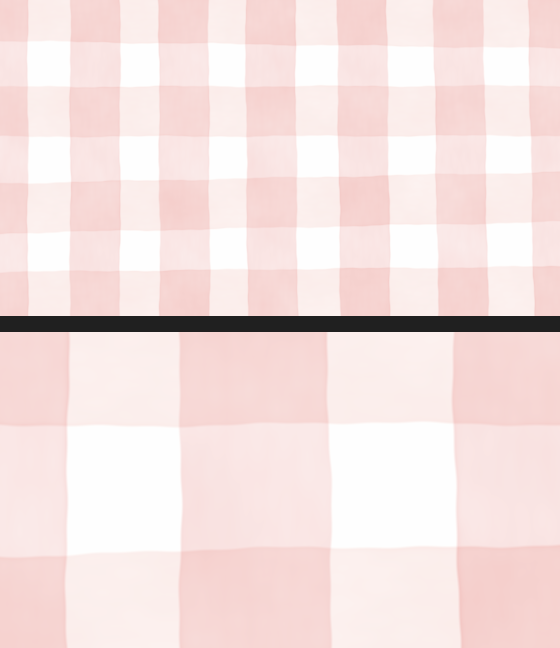
Top, the full canvas; bottom, a detail of the centre.
Write a Shadertoy shader that draws this pattern.

```glsl
// Watercolour gingham: seven upright and four level brushed bands of pale pink
// on white. Each band is a signed distance with a wavering edge; pigment is
// multiplied on, mottled by layered sines and cellular noise.

const float HALF_WIDTH = 0.079;
const float UPRIGHT_STEP = 0.2917;
const float LEVEL_STEP = 0.2894;
const vec3 PAPER = vec3(0.998, 0.998, 0.995);
const vec3 UPRIGHT_TINT = vec3(0.981, 0.901, 0.899);
const vec3 LEVEL_TINT = vec3(0.988, 0.938, 0.932);

vec2 hash2(vec2 p) {
    vec3 q = fract(p.xyx * vec3(0.1031, 0.1030, 0.0973));
    q += dot(q, q.yzx + 33.33);
    return fract((q.xx + q.yz) * q.zy);
}

// Distance to the nearest scattered point
float cellular(vec2 p) {
    vec2 cell = floor(p), f = p - cell;
    float nearest = 2.0;
    for (int y = -1; y <= 1; y++)
    for (int x = -1; x <= 1; x++) {
        vec2 o = vec2(x, y);
        nearest = min(nearest, length(o + hash2(cell + o + 40.0) - f));
    }
    return nearest;
}

// Soft drifting mottle, about -1 to 1
float layeredSines(vec2 p) {
    float sum = 0.0, gain = 0.5;
    for (int n = 0; n < 4; n++) {
        sum += gain * sin(p.x + 1.3 * sin(p.y)) * cos(p.y + 0.9 * sin(p.x * 0.7));
        p = mat2(1.6, 1.2, -1.2, 1.6) * p + 1.7;
        gain *= 0.6;
    }
    return sum;
}

// Hand-drawn waver of a band edge
float waver(float t, float seed) {
    return 0.0018 * sin(t * 13.0 + seed * 2.4)
         + 0.0010 * sin(t * 37.0 + seed * 5.1)
         + 0.0005 * sin(t * 110.0 + seed * 3.7);
}

// Signed distance to a band: across is measured from its centre line
float bandDistance(float across, float along, float seed) {
    float side = across < 0.0 ? 0.0 : 1.7;
    return abs(across) - HALF_WIDTH + waver(along, seed + side);
}

float coverage(float d) {
    float soft = 0.9 / iResolution.y + 0.0008;
    return 1.0 - smoothstep(-soft, soft, d);
}

// Amount of pigment: mottle, pale brush streaks and a darker drying rim
float pigment(vec2 p, vec2 streakScale, float d, float seed) {
    float mottle = layeredSines(p * 11.0 + seed * 4.3);
    float bloom = 0.55 - cellular(p * 6.0 + seed * 3.1);
    float streak = cellular(p * streakScale + seed) - 0.5;
    float rim = exp(-abs(d + 0.002) / 0.0022);
    float rimStrength = 0.16 + 0.14 * sin(p.x * 9.0 + p.y * 7.0 + seed * 2.0);
    return 1.0 + 0.16 * mottle + 0.22 * bloom + 0.10 * streak + rimStrength * rim;
}

vec3 glaze(vec3 tint, float amount) {
    return mix(vec3(1.0), tint, amount);
}

void mainImage(out vec4 fragColor, in vec2 fragCoord) {
    vec2 p = fragCoord / iResolution.y;
    float down = 1.0 - p.y;

    // Upright bands: spacing tightens in the middle, leaning more to the right
    float column = round((p.x - 0.002) / UPRIGHT_STEP);
    float order = max(column - 1.0, 0.0);
    float drift = sin(order * 0.6283);
    float columnX = 0.0093 + UPRIGHT_STEP * column - 0.028 * drift * drift
                  + 0.004 * order * (down - 0.5);
    float upright = bandDistance(p.x - columnX, p.y, column);

    // Level bands: each tilts by its own amount
    float row = round((down - 0.0625) / LEVEL_STEP);
    float tilt = 0.017 * cos(1.45 * row) - 0.004;
    float rowY = 0.0625 + LEVEL_STEP * row + tilt * (p.x - 0.889);
    float level = bandDistance(down - rowY, p.x, row + 11.0);

    float uprightMask = coverage(upright);
    float levelMask = coverage(level);
    float crossing = uprightMask * levelMask;

    // Crossings differ in strength, and some keep a wet outline
    vec2 chance = hash2(vec2(column, row) + 7.0);
    float outline = exp(-abs(max(upright, level) + 0.002) / 0.002);
    float extra = crossing * (0.32 * chance.x - 0.08 + 0.25 * chance.y * outline);

    float uprightInk = pigment(p, vec2(60.0, 16.0), upright, column);
    float levelInk = pigment(p, vec2(22.0, 55.0), level, row + 11.0);
    vec3 color = PAPER
        * glaze(UPRIGHT_TINT, uprightMask * uprightInk)
        * glaze(LEVEL_TINT, levelMask * (levelInk + extra));

    fragColor = vec4(color, 1.0);
}
```
